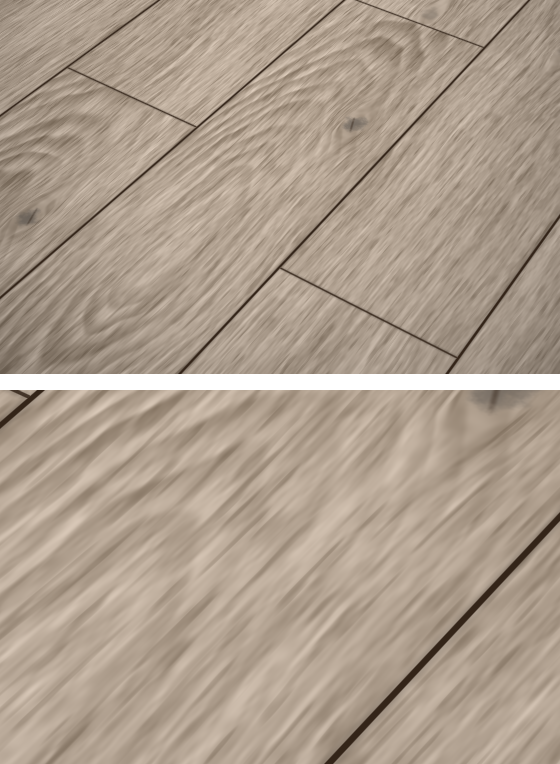
Top: the whole. Bottom: its middle third, enlarged.
This texture is drawn by a Shadertoy shader. Its source:

```glsl
// Oak plank floor seen in perspective: staggered boards with dark seams.
// The canvas is projected onto the floor plane, split into boards, and each
// board gets fibres, growth rings and a knot from noise and a sine hash.

const vec2  VANISH_X    = vec2(3.5156, -5.078); // vanishing points along, across boards
const float HORIZON     = 3.246;   // height of the horizon
const float FIRST_SEAM  = 1.3755;  // floor position of the first long seam
const float BOARD_WIDTH = 0.2202;
const float LENGTH_UNIT = 3.126;   // scales length to board widths
const float BOARD_LEN   = 3.863;   // in board widths
const float JOINT_START = 6.774;
const float STAGGER     = 1.619;   // joint shift from row to row
const float SEAM_HALF   = 0.0062;
const float JOINT_HALF  = 0.0048;
const float BEVEL       = 0.02;
const float RING_COUNT  = 17.0;    // rings per board width
const float FIBRE_COUNT = 88.0;    // fibres per board width
const vec2  ARCH_CENTRE = vec2(0.47, 1.5);
const vec2  MAIN_KNOT   = vec2(0.722, 2.78);
const vec2  LIGHT_POS   = vec2(0.72, 0.72);

const vec3 WOOD_DARK  = vec3(0.42, 0.36, 0.295);
const vec3 WOOD_LIGHT = vec3(0.81, 0.75, 0.69);
const vec3 KNOT_GREY  = vec3(0.41, 0.38, 0.35);
const vec3 SEAM_DARK  = vec3(0.20, 0.14, 0.095);

float hash(vec2 p) {
    return fract(sin(dot(p, vec2(127.1, 311.7))) * 43758.5);
}

float noise(vec2 p) {
    vec2 i = floor(p), f = fract(p);
    f = f * f * (3.0 - 2.0 * f);
    return mix(mix(hash(i), hash(i + vec2(1, 0)), f.x),
               mix(hash(i + vec2(0, 1)), hash(i + vec2(1, 1)), f.x), f.y);
}

float fbm(vec2 p) {
    float sum = 0.0, gain = 0.5;
    for (int i = 0; i < 4; i++) {
        sum += gain * noise(p);
        p = p * 2.03 + 17.3;
        gain *= 0.5;
    }
    return sum / 0.9375;
}

// Colour of one board; pos.x runs across it (0..1), pos.y along it
vec3 woodColor(vec2 pos, vec2 id, float arched) {
    float seed = hash(id + 3.7);
    vec2 shift = vec2(seed * 37.0, hash(id + 9.1) * 53.0);

    // Knot pushes the grain aside
    vec2 randomKnot = vec2(0.2 + 0.6 * seed, BOARD_LEN * hash(id + 5.3));
    vec2 toKnot = pos - mix(randomKnot, MAIN_KNOT, arched);
    vec2 reach = toKnot / vec2(0.14, 0.24);
    float swell = exp(-dot(reach, reach));
    float bend = 0.06 * swell * clamp(toKnot.x / 0.06, -1.0, 1.0);
    float wave = noise(pos * vec2(2.0, 1.1) + shift) - 0.5;

    // Straight fibres, fine grit and long pores
    float grainX = pos.x - bend + 0.06 * wave;
    float fibre  = noise(vec2(grainX * FIBRE_COUNT, pos.y * 5.0) + shift);
    float grit   = noise(vec2(grainX * FIBRE_COUNT * 1.4, pos.y * 26.0) + shift);
    float streak = noise(vec2(grainX * 32.0, pos.y * 0.9) + shift);
    float pores  = smoothstep(0.55, 0.9, noise(vec2(grainX * FIBRE_COUNT, pos.y * 8.0) - shift));
    float broad  = fbm(vec2(grainX * 4.0, pos.y * 0.5) + shift);

    // Growth rings: nested arches, or gently waving lines
    vec2 arch = (pos - ARCH_CENTRE) * vec2(1.0, 0.23);
    float ripple = 0.022 * (noise(pos * vec2(13.0, 6.0) + shift) - 0.5);
    float ringPos = mix(pos.x + 0.16 * wave, length(arch) + 0.07 * wave, arched);
    ringPos += ripple + 0.07 * swell;
    float phase = fract(ringPos * RING_COUNT + 0.9 * noise(vec2(ringPos * 9.0, seed * 20.0)));
    float ring = smoothstep(0.0, 0.75, phase) * (1.0 - smoothstep(0.78, 1.0, phase));
    float clarity = smoothstep(0.2, 0.6, noise(pos * vec2(2.5, 1.2) - shift));
    ring *= mix(0.12, 0.33, arched) * (0.35 + 0.65 * clarity) * (0.65 + 0.7 * fibre);

    float tone = 0.73 + 0.31 * (fibre - 0.5) + 0.16 * (grit - 0.5) + 0.17 * (streak - 0.5)
               + 0.28 * (broad - 0.5) + 0.10 * (seed - 0.5)
               - 0.19 * pores - ring - 0.13 * swell * mix(0.6, 1.0, arched);
    vec3 color = mix(WOOD_DARK, WOOD_LIGHT, clamp(tone, -0.1, 1.1));

    // Knot core with a small crack
    float core = length(toKnot / vec2(0.07, 0.085)) + 0.9 * (fbm(pos * 24.0 + shift) - 0.5);
    float knot = 1.0 - smoothstep(0.25, 1.05, core);
    color = mix(color, KNOT_GREY, knot * mix(0.3, 0.8, arched));
    float crack = 1.0 - smoothstep(0.0, 0.012, abs(toKnot.x + 0.4 * toKnot.y + 0.06 * wave));
    return mix(color, SEAM_DARK, 0.45 * crack * knot * arched);
}

void mainImage(out vec4 fragColor, in vec2 fragCoord) {
    vec2 p = fragCoord / iResolution.y;

    // Project onto the floor, in board widths
    float depth = HORIZON - p.y;
    vec2 ground = vec2((FIRST_SEAM - (VANISH_X.x - p.x) / depth) / BOARD_WIDTH,
                       LENGTH_UNIT * (p.x - VANISH_X.y) / depth);
    vec2 blur = fwidth(ground);

    // Staggered boards
    float row = floor(ground.x);
    float along = ground.y - JOINT_START - STAGGER * row;
    vec2 id = vec2(row, floor(along / BOARD_LEN));
    vec2 pos = vec2(ground.x - row, along - id.y * BOARD_LEN);
    float arched = step(mod(id.x, 3.0), 1.5) * step(0.5, mod(id.y, 2.0));
    vec3 color = woodColor(pos, id, arched);

    // Soft light falling off towards the corners
    vec2 fromLight = p - LIGHT_POS;
    color *= 1.09 - 0.27 * dot(fromLight, fromLight);

    // Bevels and seams
    vec2 edge = min(pos, vec2(1.0, BOARD_LEN) - pos);
    vec2 halfWidth = vec2(SEAM_HALF, JOINT_HALF);
    vec2 bevel = 1.0 - smoothstep(halfWidth, vec2(BEVEL), edge);
    color *= 1.0 - 0.12 * max(bevel.x, bevel.y);
    vec2 seam = 1.0 - smoothstep(halfWidth - 0.6 * blur, halfWidth + 0.6 * blur, edge);
    color = mix(color, SEAM_DARK, max(seam.x, 0.85 * seam.y));

    fragColor = vec4(color, 1.0);
}
```
